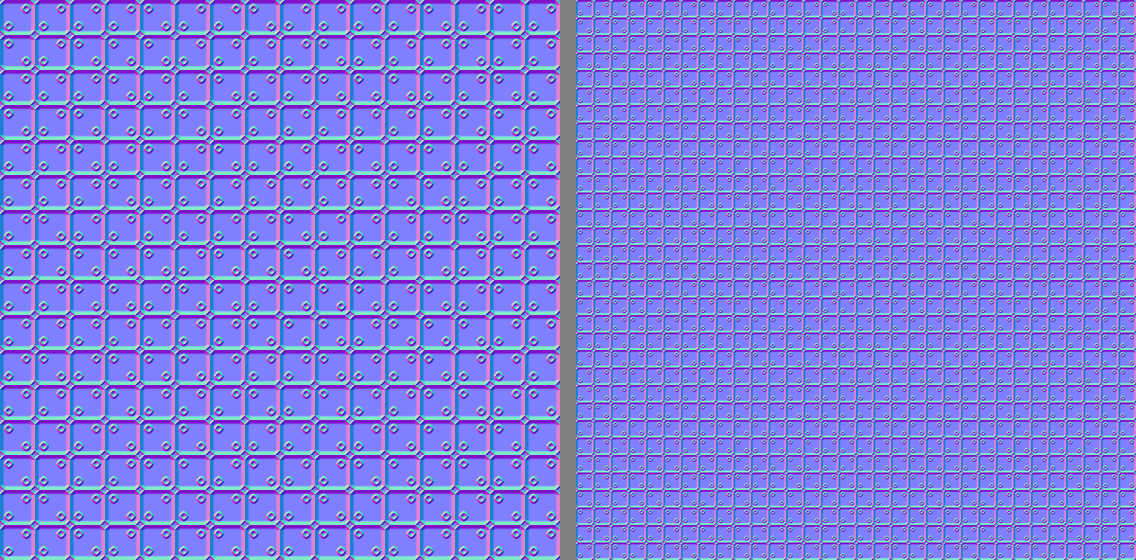
Left: one tile. Right: repeated 2 by 2.
Write a three.js fragment shader that draws this texture map.

```glsl
varying vec2 vUv;

const float CELLS = 16.0;

// Layered sines folded to 0..1, periodic over the whole sheet
float cellHash(vec2 id, float period) {
  id = mod(id, period);
  float waves = sin(dot(id, vec2(12.99, 78.23))) + 0.5 * sin(dot(id, vec2(39.35, 11.13)));
  return fract(waves * 4375.85);
}

// Steep wall with a gentler shoulder, then flat
float bevel(float d, float wall, float rim) {
  d = clamp(d, 0.0, rim);
  return min(d, wall + (d - wall) * 0.35);
}

// Chamfered plate surrounded by V-shaped grooves
float plateHeight(vec2 q, float cornerDist) {
  float edge = min(0.5 - q.x, 0.5 - q.y);
  float chamfer = (cornerDist - 0.13) * 0.9;
  return bevel(min(edge, chamfer), 0.088, 0.118);
}

// Flat-topped diamond where the grooves cross
float studHeight(float cornerDist, float size) {
  return clamp(size - cornerDist, 0.0, 0.065);
}

// Slightly squared circular groove
float ringDepth(vec2 p, float radius, float halfWidth) {
  vec2 a = abs(p);
  float d = mix(length(a), (a.x + a.y) * 0.8, 0.4);
  return 1.25 * max(halfWidth - abs(d - radius), 0.0);
}

float height(vec2 p, float period) {
  vec2 c = fract(p) - 0.5;
  vec2 q = abs(c);
  float cornerDist = 1.0 - q.x - q.y;
  float h = max(plateHeight(q, cornerDist), studHeight(cornerDist, 0.135));

  // Two rings on one of the diagonals, chosen per cell
  float flip = cellHash(floor(p), period) < 0.58 ? 1.0 : -1.0;
  c.x *= flip;
  vec2 center = vec2(c.x + c.y < 0.0 ? -0.25 : 0.25);
  return h - ringDepth(c - center, 0.085, 0.055);
}

// Central difference over a short reach
vec2 slope(vec2 p, float period, float reach) {
  vec2 e = vec2(reach, 0.0);
  return vec2(height(p + e.xy, period) - height(p - e.xy, period),
              height(p + e.yx, period) - height(p - e.yx, period)) / (2.0 * reach);
}

// Tangent-space normal with green pointing down
vec3 encodeNormal(vec2 g, vec2 strength) {
  g *= strength;
  return normalize(vec3(-g.x, g.y, 1.0)) * 0.5 + 0.5;
}

void main() {
  // Average a small grid of samples for smooth edges
  vec3 color = vec3(0.0);
  for (int i = 0; i < 4; i++) {
    float k = float(i);
    vec2 jitter = (vec2(mod(k, 2.0), floor(k / 2.0)) - 0.5) * 0.012;
    vec2 g = slope(vUv * CELLS + jitter, CELLS, 0.01);
    color += encodeNormal(g, vec2(1.3, 1.6));
  }
  gl_FragColor = vec4(color / 4.0, 1.0);
}
```
